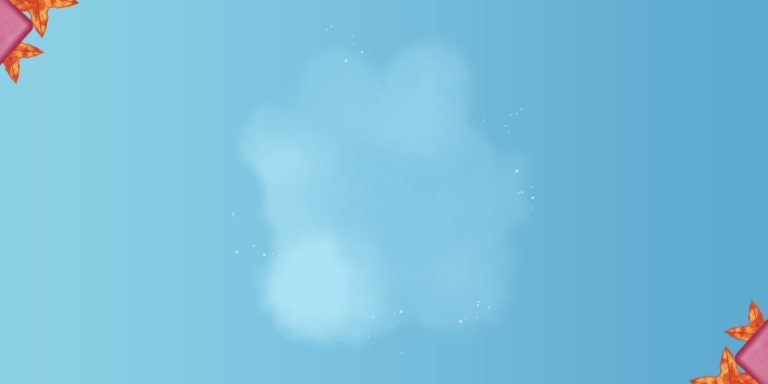
A Shadertoy shader for this background:

```glsl
float hash(vec2 p) {
    return fract(sin(dot(p, vec2(127.1, 311.7))) * 43758.5453);
}

float noise(vec2 p) {
    vec2 i = floor(p), f = fract(p);
    f = f * f * (3.0 - 2.0 * f);
    return mix(mix(hash(i), hash(i + vec2(1, 0)), f.x),
               mix(hash(i + vec2(0, 1)), hash(i + vec2(1, 1)), f.x), f.y);
}

float fbm(vec2 p) {
    float sum = 0.0, amp = 0.5;
    for (int i = 0; i < 6; i++) {
        sum += amp * noise(p);
        p = mat2(1.6, 1.2, -1.2, 1.6) * p + 3.7;
        amp *= 0.5;
    }
    return sum;
}

// Soft white cloud: x = coverage edge, y = brightness inside
vec2 cloud(vec2 p) {
    const vec4 puffs[7] = vec4[7](  // centre, radius, brightness
        vec4(0.99, 0.49, 0.33, 0.05), vec4(1.11, 0.73, 0.155, 0.26),
        vec4(0.90, 0.73, 0.14, 0.14), vec4(0.73, 0.61, 0.13, 0.24),
        vec4(0.84, 0.26, 0.16, 0.52), vec4(1.19, 0.26, 0.15, 0.16),
        vec4(1.22, 0.50, 0.14, 0.03));
    vec2 warp = vec2(fbm(p * 7.0), fbm(p * 7.0 + 19.0)) - 0.5;
    p += warp * 0.13;
    float d = 1.0, glow = 0.15;
    for (int i = 0; i < 7; i++) {
        float r = length(p - puffs[i].xy);
        d = min(d, r - puffs[i].z);
        glow += puffs[i].w * smoothstep(puffs[i].z * 1.25, 0.0, r);
    }
    glow += 0.22 * smoothstep(1.0, 0.72, p.x) * smoothstep(0.7, 0.5, p.y);
    return vec2(d, glow * (0.55 + 0.9 * fbm(p * 6.0 + 4.0)));
}

// Pointed leaf with five lobes; alpha holds coverage
vec4 leaf(vec2 p, float turn, float size, float px) {
    float r = length(p), a = atan(p.y, p.x) - turn;
    float lobe = abs(fract(a * 5.0 / 6.28318 + 0.5) - 0.5) * 2.0;
    float teeth = abs(fract(r / size * 5.0) - 0.5) * 0.18;
    float edge = size * (0.36 + 0.64 * pow(1.0 - lobe, 1.5) + teeth * lobe);
    float d = (r - edge) * 0.5;
    float mottle = fbm(p * 70.0);
    vec3 col = mix(vec3(0.82, 0.27, 0.16), vec3(0.97, 0.68, 0.30),
                   smoothstep(0.25, 0.75, mottle));
    float vein = smoothstep(0.005, 0.0, lobe * r);
    col = mix(col, vec3(0.72, 0.18, 0.12), 0.6 * vein);
    col = mix(col, vec3(0.75, 0.22, 0.13), 0.7 * smoothstep(-0.006, 0.0, d));
    return vec4(col, smoothstep(px, -px, d));
}

void mainImage(out vec4 fragColor, in vec2 fragCoord) {
    vec2 p = fragCoord / iResolution.xy * vec2(2, 1);
    float px = 1.0 / iResolution.y;

    // Sky gradient
    vec3 col = mix(vec3(0.55, 0.815, 0.895), vec3(0.475, 0.755, 0.87),
                   smoothstep(0.0, 1.1, p.x));
    col = mix(col, vec3(0.37, 0.67, 0.815), smoothstep(0.75, 2.0, p.x));

    // Cloud
    vec2 c = cloud(p);
    float cover = smoothstep(0.025, -0.035, c.x);
    col = mix(col, vec3(0.73, 0.925, 0.985), clamp(cover * c.y, 0.0, 0.75));

    // Specks clustered around the cloud
    const vec2 clusters[6] = vec2[6](vec2(0.89, 0.88), vec2(1.31, 0.68),
        vec2(1.38, 0.50), vec2(0.66, 0.39), vec2(1.23, 0.17), vec2(1.00, 0.135));
    for (int i = 0; i < 6; i++) {
        for (int j = 0; j < 6; j++) {
            vec2 id = vec2(i, j) + 1.0;
            vec2 jitter = vec2(hash(id), hash(id + 31.0)) - 0.5;
            float size = 0.0012 + 0.0028 * pow(hash(id + 57.0), 3.0);
            float d = length(p - clusters[i] - jitter * 0.11) - size;
            col = mix(col, vec3(0.84, 0.96, 1.0), 0.8 * smoothstep(px, -px, d));
        }
    }

    // Opposite corners share one layout, measured from the corner
    vec2 q = vec2(p.x, 1.0 - p.y);
    if (p.x > 1.0) q = vec2(2, 1) - q;
    vec4 topLeaf = leaf(q - vec2(0.095, -0.012), 0.18, 0.112, px);
    vec4 sideLeaf = leaf(q - vec2(0.022, 0.128), 1.35, 0.092, px);
    col = mix(col, topLeaf.rgb, topLeaf.a);
    col = mix(col, sideLeaf.rgb, sideLeaf.a);

    // Pink painted tile with a dark rim
    vec2 t = vec2(dot(q, vec2(0.67, -0.74)), dot(q, vec2(0.74, 0.67)));
    vec2 b = abs(t - vec2(-0.142, -0.043)) - 0.137;
    float tile = length(max(b, 0.0)) + min(max(b.x, b.y), 0.0) - 0.02;
    float wash = fbm(q * 30.0);
    vec3 pink = mix(vec3(0.78, 0.40, 0.55), vec3(0.88, 0.60, 0.71), wash);
    pink = mix(pink, vec3(0.66, 0.17, 0.31), smoothstep(-0.022, 0.0, tile + 0.012 * (wash - 0.5)));
    col = mix(col, pink, smoothstep(px, -px, tile));

    fragColor = vec4(col, 1.0);
}
```
